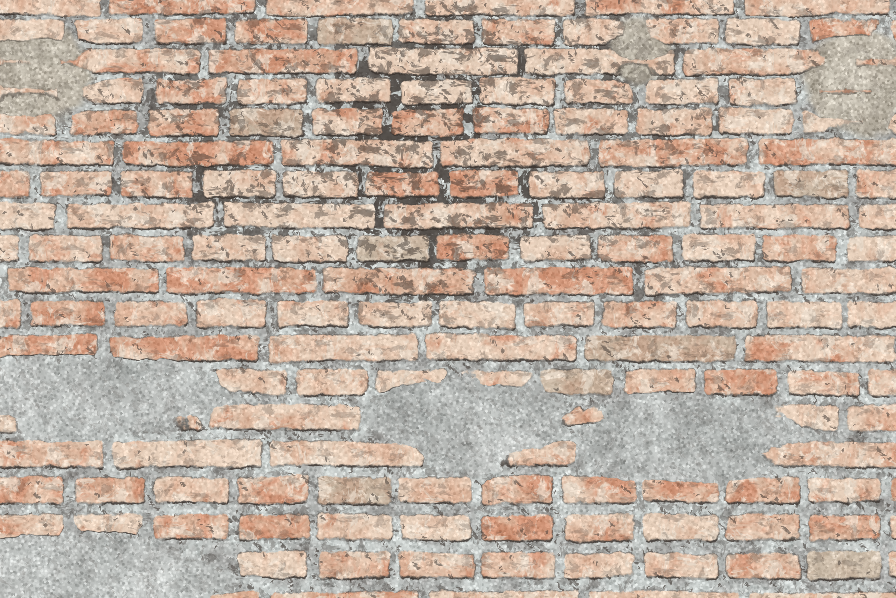
This texture is drawn by a Shadertoy shader. Its source:

```glsl
// Weathered brick wall: alternating long and short courses, worn edges, grey cement and soot.

const vec3 PALE_CLAY  = vec3(0.91, 0.82, 0.74);
const vec3 CLAY       = vec3(0.85, 0.69, 0.59);
const vec3 RED_CLAY   = vec3(0.80, 0.53, 0.41);
const vec3 LIME       = vec3(0.92, 0.87, 0.81);
const vec3 LIGHT_GREY = vec3(0.80, 0.82, 0.81);
const vec3 MID_GREY   = vec3(0.65, 0.65, 0.64);
const vec3 TAN_CEMENT = vec3(0.73, 0.69, 0.62);
const vec3 SOOT       = vec3(0.23, 0.20, 0.18);

const float LONG_PITCH  = 0.2656;
const float SHORT_PITCH = 0.1367;

float hash(vec2 p) {
    vec3 q = fract(p.xyx * 0.1031);
    q += dot(q, q.yzx + 33.33);
    return fract((q.x + q.y) * q.z);
}

// Cellular noise: x = distance to nearest seed, y = random value of that seed
vec2 cells(vec2 p) {
    vec2 base = floor(p), best = vec2(9.0, 0.0);
    for (int j = -1; j <= 1; j++)
    for (int i = -1; i <= 1; i++) {
        vec2 c = base + vec2(i, j);
        float rnd = hash(c);
        float dist = length(c + vec2(hash(c + 31.7), hash(c + 17.3)) - p);
        if (dist < best.x) best = vec2(dist, rnd);
    }
    return best;
}

// Soft round grains, -0.5 to 0.5
float grains(vec2 cell) {
    return (cell.y - 0.5) * (1.0 - smoothstep(0.2, 0.75, cell.x));
}

// Sparse dark pinholes, 0 to 1; density is the share of cells that hold one
float pinholes(vec2 cell, float density) {
    return step(1.0 - density, cell.y) * (1.0 - smoothstep(0.2, 0.5, cell.x));
}

// Layered, gently warped sines, roughly -0.7 to 0.7
float waves(vec2 p) {
    float sum = 0.0, amp = 0.5;
    for (int i = 0; i < 5; i++) {
        p = mat2(0.8, 0.6, -0.6, 0.8) * p * 1.9 + vec2(1.7, 4.1);
        p += 0.4 * sin(p.yx * 1.3);
        sum += amp * sin(p.x) * sin(p.y);
        amp *= 0.68;
    }
    return sum;
}

float blob(vec2 p, vec2 center, vec2 radius) {
    return 1.0 - length((p - center) / radius);
}

float roundBox(vec2 p, vec2 halfSize, float radius) {
    vec2 q = abs(p) - halfSize + radius;
    return length(max(q, 0.0)) + min(max(q.x, q.y), 0.0) - radius;
}

bool isLongCourse(float row) {
    if (row < 3.0) return mod(row, 2.0) == 1.0;
    if (row > 12.0) return mod(row, 4.0) == 1.0;
    return mod(row, 2.0) == 0.0;
}

// Horizontal position of the first joint in a course
float courseShift(float row, bool isLong) {
    if (isLong) return row > 12.0 ? 0.18 : 0.197 - 0.0479 * (row - 4.0);
    return 0.039 + min(0.0031 * (row - 7.5) * (row - 7.5), 0.075);
}

// Cement smeared over the bricks
float cementCover(vec2 p) {
    float c = blob(p, vec2(0.15, 0.67), vec2(0.29, 0.075));
    c = max(c, blob(p, vec2(0.77, 0.71), vec2(0.20, 0.085)));
    c = max(c, blob(p, vec2(1.16, 0.74), vec2(0.24, 0.085)));
    c = max(c, blob(p, vec2(0.12, 0.97), vec2(0.28, 0.085)));
    c = max(c, blob(p, vec2(0.05, 0.12), vec2(0.11, 0.10)));
    c = max(c, blob(p, vec2(1.43, 0.14), vec2(0.10, 0.10)));
    c = max(c, blob(p, vec2(1.07, 0.09), vec2(0.06, 0.07)));
    return c + 0.22 * waves(p * 7.0);
}

vec3 mortarColor(vec2 p, float cover, float soot, vec2 fine, vec2 coarse) {
    float sheet = smoothstep(0.0, 0.25, cover);
    vec3 col = mix(MID_GREY, LIGHT_GREY, clamp(0.6 + 0.9 * waves(p * 19.0), 0.0, 1.0));
    vec3 cement = mix(TAN_CEMENT, mix(MID_GREY, LIGHT_GREY, 0.55), smoothstep(0.2, 0.4, p.y));
    col = mix(col, cement + 0.13 * waves(p * 9.0), 0.75 * sheet);
    col += 0.26 * grains(fine) + 0.12 * grains(coarse);
    float pits = smoothstep(0.15, 0.45, waves(p * 47.0) + 0.4 * soot - 0.05);
    pits = max(pits * (0.3 + 0.5 * soot), 0.6 * pinholes(coarse, 0.12 + 0.2 * soot));
    return mix(col, SOOT, pits * (1.0 - 0.65 * sheet));
}

vec3 brickColor(vec2 p, vec2 id, float soot, vec2 fine, vec2 coarse) {
    float tone = hash(id + 3.7);
    vec3 col = mix(PALE_CLAY, CLAY, clamp(0.75 * tone + 0.9 * waves(p * 17.0 + id * 2.3), 0.0, 1.0));
    col = mix(col, RED_CLAY, 0.7 * smoothstep(0.55, 1.25, tone + 0.8 * waves(p * 21.0 + 5.0)));
    col = mix(col, TAN_CEMENT, 0.6 * step(0.95, hash(id + 8.1)));
    col = mix(col, LIME, 0.7 * smoothstep(0.1, 0.5, waves(p * 33.0 + id)));
    col += 0.17 * grains(fine) + 0.09 * grains(coarse);
    float smudge = smoothstep(0.2, 0.6, waves(p * vec2(37.0, 59.0) - id) + 0.15 * soot);
    float specks = 0.55 * pinholes(coarse, 0.05 + 0.14 * soot);
    return mix(col, SOOT, max(smudge * (0.22 + 0.3 * soot), specks));
}

void mainImage(out vec4 fragColor, in vec2 fragCoord) {
    float px = 1.0 / iResolution.y;
    vec2 p = vec2(fragCoord.x, iResolution.y - fragCoord.y) * px;   // y runs down
    vec2 fine = cells(p * 190.0), coarse = cells(p * 95.0 + 1.5 * waves(p * 30.0));
    vec2 worn = p + 0.0025 * vec2(waves(p * 15.0), waves(p * 12.0 + 9.0));

    // Courses grow slightly taller towards the bottom
    float course = -1.077 + (20.58 - 2.66 * worn.y) * worn.y;
    float row = floor(course + 0.5);
    bool isLong = isLongCourse(row);
    float pitch = isLong ? LONG_PITCH : SHORT_PITCH;
    float along = (worn.x - courseShift(row, isLong)) / pitch;
    vec2 id = vec2(floor(along), row) + 40.0;
    vec2 q = vec2((fract(along) - 0.5) * pitch, (course - row) / (20.58 - 5.32 * worn.y));

    // Each brick varies in size, offset and tilt
    float rnd = hash(id);
    q += vec2(0.004, 0.002) * (vec2(hash(id + 5.1), hash(id + 9.4)) - 0.5);
    q.y += q.x * 0.035 * (rnd - 0.5);
    vec2 halfSize = vec2(0.5 * pitch - 0.0055 - 0.005 * rnd, 0.0195 + 0.0025 * hash(id + 2.2));

    float cover = cementCover(p);
    float erosion = 0.036 * smoothstep(0.0, 0.5, cover + 0.35 * (rnd - 0.5) * step(-0.2, cover));
    erosion *= mix(0.5, 1.0, smoothstep(0.2, 0.4, p.y));
    float rough = erosion + 0.0028 * waves(p * 43.0) + 0.002 * (coarse.x - 0.4);
    float d = roundBox(q, halfSize, 0.006) + rough;
    float shadowDist = roundBox(q - vec2(0.0010, 0.0032), halfSize, 0.006) + rough;

    // Soot gathers in the upper middle
    float soot = smoothstep(0.0, 0.9, blob(p, vec2(0.72, 0.22), vec2(0.72, 0.42)) + 0.4 * waves(p * 5.0));
    float brick = 1.0 - smoothstep(-px, px, d);

    // Thin broken gap around each brick, deepest along its lower edge
    float crevice = 1.0 - smoothstep(-0.001, 0.001, shadowDist);
    float rim = 1.0 - smoothstep(0.0005, 0.0025, d);
    float broken = smoothstep(-0.25, 0.2, waves(p * 23.0 + 3.0) + 0.3 * soot);
    float gap = max(crevice * (0.25 + 0.6 * broken), 0.5 * rim * broken);
    gap *= 1.0 - 0.5 * smoothstep(0.0, 0.3, cover);

    vec3 mortar = mix(mortarColor(p, cover, soot, fine, coarse), SOOT, gap);
    vec3 clay = brickColor(p, id, soot, fine, coarse);
    clay *= 1.0 - 0.15 * smoothstep(-0.003, 0.0, d) * smoothstep(-0.01, 0.015, q.y);

    fragColor = vec4(clamp(mix(mortar, clay, brick), 0.0, 1.0), 1.0);
}
```
